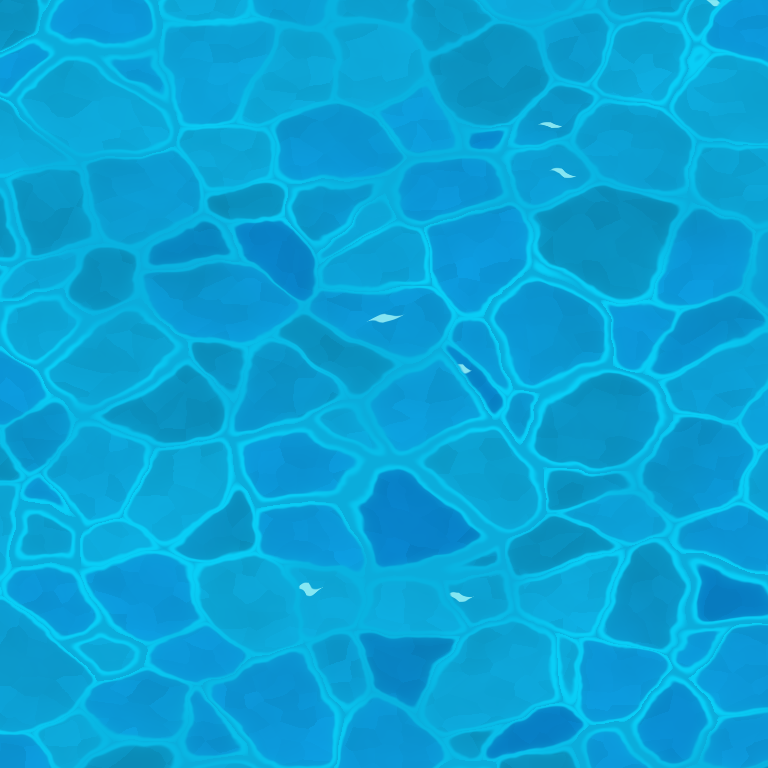
A WebGL 2 fragment shader for this texture:

```glsl
#version 300 es
precision highp float;

uniform vec2 u_resolution;
out vec4 fragColor;

const vec2 CELLS = vec2(9.0, 11.4);    // stones across and up the canvas
const float JITTER = 0.96;
const float SIZE_SPREAD = 0.60;        // contrast between large and small stones
const float ROUNDING = 24.0;           // higher gives sharper corners
const float GAP_MIN = 0.012;           // half widths of the gaps, in cells
const float GAP_MAX = 0.058;
const float EDGE_SOFT = 0.019;
const float FACET_SCALE = 3.2;
const float FACET_SHADE = 0.065;
const float GLINT_SHARE = 0.08;

const vec3 BLUE = vec3(0.045, 0.590, 0.845);
const vec3 TEAL = vec3(0.040, 0.560, 0.740);
const vec3 DEEP = vec3(0.025, 0.480, 0.760);
const vec3 PALE = vec3(0.050, 0.650, 0.840);
const vec3 SHALLOW = vec3(0.035, 0.700, 0.880);
const vec3 BRIGHT = vec3(0.035, 0.805, 0.965);
const vec3 GLINT = vec3(0.600, 0.950, 0.970);

vec4 hash4(vec2 p) {
    vec4 q = fract(p.xyxy * vec4(0.1031, 0.1030, 0.0973, 0.1099));
    q += dot(q, q.wzxy + 33.33);
    return fract((q.xxyz + q.yzzw) * q.zywx);
}

// Layered sines, roughly -1 to 1
float waves(vec2 p) {
    float sum = 0.0, amp = 0.5;
    for (int i = 0; i < 4; i++) {
        sum += amp * sin(p.x + 1.3 * sin(p.y)) * cos(p.y * 0.9 - 0.7 * sin(p.x));
        p = mat2(1.5, 1.1, -1.1, 1.5) * p + 2.7;
        amp *= 0.5;
    }
    return sum;
}

// Site of a cell: position in xy, size weight in z
vec3 site(vec2 id) {
    vec4 h = hash4(id);
    return vec3(id + 0.5 + JITTER * (h.xy - 0.5), SIZE_SPREAD * h.z * h.z);
}

// Weighted cellular pattern: returns rounded border distance, id and offset
float stones(vec2 p, out vec2 cellId, out vec2 offset) {
    vec2 base = floor(p);
    vec3 owner = vec3(0.0);
    float nearest = 1e3;
    for (int y = -2; y <= 2; y++)
    for (int x = -2; x <= 2; x++) {
        vec2 id = base + vec2(x, y);
        vec3 s = site(id);
        vec2 r = p - s.xy;
        float power = dot(r, r) - s.z;
        if (power < nearest) { nearest = power; owner = s; cellId = id; }
    }
    offset = p - owner.xy;
    float sum = 0.0;
    for (int y = -2; y <= 2; y++)
    for (int x = -2; x <= 2; x++) {
        vec2 id = cellId + vec2(x, y);
        if (id == cellId) continue;
        vec3 s = site(id);
        vec2 r = p - s.xy;
        float border = (dot(r, r) - s.z - nearest) / (2.0 * distance(s.xy, owner.xy));
        sum += exp(-ROUNDING * border);
    }
    return -log(sum) / ROUNDING;
}

// Flat random tone per facet
float facets(vec2 p) {
    vec2 base = floor(p);
    float nearest = 1e3, tone = 0.0;
    for (int y = -1; y <= 1; y++)
    for (int x = -1; x <= 1; x++) {
        vec2 id = base + vec2(x, y);
        vec4 h = hash4(id + 91.0);
        float d = distance(p, id + h.xy);
        if (d < nearest) { nearest = d; tone = h.z; }
    }
    return tone - 0.5;
}

void main() {
    vec2 uv = gl_FragCoord.xy / u_resolution.y;
    vec2 p = uv * CELLS + 20.0;

    // Bend the outlines broadly, then finely
    p += 0.26 * vec2(waves(p * 0.9), waves(p.yx * 0.9 + 4.0));
    p += 0.075 * vec2(waves(p * 4.0 + 1.0), waves(p.yx * 4.0 + 8.0));

    vec2 id, offset;
    float border = stones(p, id, offset);
    vec4 tint = hash4(id + 57.0);
    float region = waves(uv * 6.0 + 2.0);
    float height = smoothstep(0.45, 1.0, uv.y);

    // Stone body
    vec3 stone = mix(BLUE, TEAL, smoothstep(0.42, 0.8, tint.x + 0.3 * region + 0.15 * height));
    stone = mix(stone, DEEP, 0.85 * smoothstep(0.72, 1.0, tint.y));
    stone = mix(stone, PALE, smoothstep(0.45, 0.95, tint.z + 0.2 * height));
    float grain = FACET_SHADE * facets(p * FACET_SCALE) + 0.03 * waves(p * 2.2);
    stone *= 1.0 + grain - 0.03 * offset.y;

    // Light in the gaps: bright rims, calmer water in the wide parts
    float gap = mix(GAP_MIN, GAP_MAX, 0.5 + 0.6 * waves(p * 1.3 + 6.0)) + 0.11 * pow(tint.w, 4.0);
    float glow = smoothstep(-0.55, 0.35, waves(p * 0.8 + 3.0) - 0.2 * height);
    float rim = 1.0 - smoothstep(0.03, 0.09, gap - border);
    vec3 light = mix(SHALLOW, BRIGHT, glow * rim);
    light = mix(light, PALE, 0.5 * (1.0 - rim));
    float inside = smoothstep(gap - EDGE_SOFT, gap + EDGE_SOFT, border);
    stone = mix(stone, SHALLOW, 0.35 * exp(-20.0 * max(border - gap, 0.0)));
    vec3 color = mix(light, stone, inside);

    // Rare slivers of reflected light
    vec2 g = offset - 0.3 * (tint.xy - 0.5);
    g.y += 0.3 * (tint.z - 0.5) * g.x + 0.04 * sin(14.0 * g.x);
    float sliver = abs(g.x) + 2.5 * abs(g.y) - mix(0.08, 0.22, tint.x);
    float shine = step(0.5, tint.w) * step(tint.w, 0.5 + GLINT_SHARE) * (1.0 - smoothstep(-0.03, 0.03, sliver));
    color = mix(color, GLINT, 0.85 * shine * inside);

    fragColor = vec4(color, 1.0);
}
```
